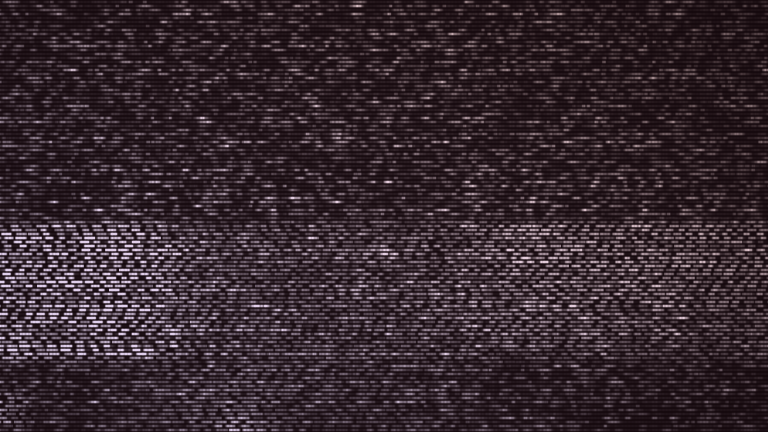
A Shadertoy shader for this texture:

```glsl
// Analog screen static: dim scanline noise with a bright band of wavy herringbone dashes.

const float TAU = 6.2831853;
const float SCAN_ROWS = 108.0;   // scanlines per canvas height
const float MASK_PITCH = 127.0;  // phosphor columns per canvas height
const float BAND_TOP = 0.485;
const float BAND_BOTTOM = 0.165;

const vec3 UNLIT = vec3(0.075, 0.027, 0.045);
const vec3 PHOSPHOR = vec3(0.82, 0.77, 0.83);
const vec3 WARM_TINT = vec3(1.02, 0.94, 0.88);
const vec3 COOL_TINT = vec3(0.99, 0.97, 1.03);

float hash(vec2 p) {
    vec3 q = fract(vec3(p.xyx) * 0.1031);
    q += dot(q, q.yzx + 33.33);
    return fract((q.x + q.y) * q.z);
}

float bump(float x, float center, float width) {
    float d = (x - center) / width;
    return exp(-d * d);
}

// Cellular noise along one scanline: a soft dash at a random spot in each cell.
float cellDashes(float x, float row, float density, float seed) {
    float u = x * density + hash(vec2(row, seed)) * 7.0;
    float cell = floor(u);
    float light = 0.0;
    for (float i = -1.0; i <= 1.0; i++) {
        vec2 id = vec2(cell + i + seed * 17.0, row);
        float center = cell + i + hash(id + 3.1);
        float halfWidth = mix(0.35, 0.85, hash(id + 8.7));
        float power = pow(hash(id + 21.3), 3.0);
        light = max(light, power * (1.0 - smoothstep(0.1, halfWidth, abs(u - center))));
    }
    return light;
}

float staticNoise(float x, float row) {
    float rowGain = 0.65 + 0.7 * hash(vec2(row, 91.0));
    float coarse = cellDashes(x, row, 32.0, 1.0);
    float fine = cellDashes(x, row, 62.0, 2.0);
    return 0.10 + rowGain * (0.56 * coarse + 0.46 * fine);
}

// Sideways sway of the dashes, from layered sines down the rows.
float sway(float row, float side) {
    return 0.42 * sin(row * 0.43 + side * 3.0)
         + 0.55 * sin(row * 0.17 + side * 6.0)
         + 0.16 * sin(row * 1.10 - side * 7.0);
}

// Dashes shifted by half a step on every other row.
float herringbone(float x, float row, float side) {
    float jitter = 0.30 * (hash(vec2(row, 47.0)) - 0.5);
    float u = x * 34.0 + 0.5 * mod(row, 2.0) + sway(row, side) + jitter;
    u += 0.35 * sin(side * 9.0 + row * 0.08);
    vec2 id = vec2(floor(u), row);
    float gain = mix(0.45, 1.2, hash(id));
    float width = mix(0.10, 0.34, hash(id + 5.3));
    float center = 0.5 + 0.22 * (hash(id + 11.9) - 0.5);
    return gain * (1.0 - smoothstep(width, width + 0.2, abs(fract(u) - center)));
}

// Strength of the interference across the band, and in faint patches below it.
float interference(float side, float y) {
    float band = smoothstep(BAND_BOTTOM - 0.018, BAND_BOTTOM + 0.018, y)
               * (1.0 - smoothstep(BAND_TOP - 0.015, BAND_TOP + 0.015, y));
    float left = 1.0 - smoothstep(0.15, 0.30, side);
    float right = smoothstep(0.52, 0.70, side);
    float across = 0.42 + 0.85 * left + 0.42 * right * smoothstep(0.12, 0.40, y);
    across *= 0.88 + 0.12 * sin(y * 75.0 + side * 4.0);
    float below = 1.0 - smoothstep(BAND_BOTTOM - 0.02, BAND_BOTTOM, y);
    float corner = bump(side, 0.0, 0.035) * bump(y, 0.05, 0.06);
    float patches = 0.42 * bump(side, 0.30, 0.12) + 0.20 * bump(side, 0.52, 0.12);
    float streak = 0.6 * bump(side, 0.305, 0.025) * bump(y, 0.0, 0.05);
    return band * across + below * (patches + streak + corner);
}

float scanline(float y) {
    float wave = 0.5 - 0.5 * cos(TAU * y * SCAN_ROWS);
    return mix(0.12, 1.0, wave);
}

float phosphorMask(float x) {
    return 0.96 + 0.10 * cos(TAU * x * MASK_PITCH);
}

void mainImage(out vec4 fragColor, in vec2 fragCoord) {
    vec2 uv = fragCoord / iResolution.xy;
    vec2 p = fragCoord / iResolution.y;
    float row = floor(p.y * SCAN_ROWS);

    // Signal: random static plus the patterned interference.
    float strength = interference(uv.x, uv.y);
    float signal = staticNoise(p.x, row) * (1.0 - 0.5 * min(strength, 1.0));
    signal += strength * herringbone(p.x, row, uv.x);
    signal *= 1.15 * scanline(p.y) * phosphorMask(p.x);

    // Tube shading: darker corners, warmer toward the upper right.
    vec2 offset = uv - vec2(0.40, 0.48);
    float shade = 1.0 - 0.85 * dot(offset, offset);
    float warmth = smoothstep(0.2, 1.3, uv.x * 0.7 + uv.y * 0.7);
    vec3 tint = mix(COOL_TINT, WARM_TINT, warmth);

    vec3 color = mix(UNLIT, PHOSPHOR * tint, clamp(signal * shade, 0.0, 1.1));
    fragColor = vec4(color * mix(0.9, 1.0, shade), 1.0);
}
```
